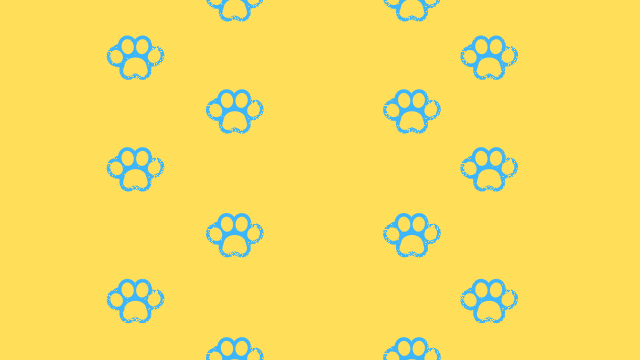
Give the GLSL for this pattern, as a WebGL 1 fragment shader.

```glsl
precision highp float;

uniform vec2 u_resolution;

const float CANVAS_HEIGHT = 432.0; // design units per canvas height
const float STROKE = 4.4;
const vec3 YELLOW = vec3(1.0, 0.87, 0.35);
const vec3 BLUE = vec3(0.24, 0.71, 0.98);

float hash(vec2 p) {
  p = fract(p * vec2(0.1031, 0.1137));
  p += dot(p, p.yx + 33.3);
  return fract((p.x + p.y) * p.x * 7.13);
}

float noise(vec2 p) {
  vec2 cell = floor(p);
  vec2 f = fract(p);
  f = f * f * (3.0 - 2.0 * f);
  float low = mix(hash(cell), hash(cell + vec2(1.0, 0.0)), f.x);
  float high = mix(hash(cell + vec2(0.0, 1.0)), hash(cell + 1.0), f.x);
  return mix(low, high, f.y);
}

float smoothMin(float a, float b, float k) {
  float h = max(k - abs(a - b), 0.0) / k;
  return min(a, b) - h * h * k * 0.25;
}

// Approximate signed distance to a tilted ellipse
float ellipse(vec2 p, vec2 center, vec2 radii, float tilt) {
  float c = cos(tilt);
  float s = sin(tilt);
  p -= center;
  p = vec2(c * p.x + s * p.y, c * p.y - s * p.x);
  float k = length(p / radii);
  return k * (k - 1.0) / max(length(p / (radii * radii)), 0.001);
}

// Domed pad with two lower lobes
float padDistance(vec2 p) {
  float dome = ellipse(p, vec2(0.0, -8.5), vec2(12.8, 9.5), 0.0);
  float lobes = length(vec2(abs(p.x) - 8.5, p.y + 15.2)) - 6.2;
  return smoothMin(dome, lobes, 4.0);
}

// Flecks rubbed out of the ink, densest on the side toes and pad edge
float wearMask(vec2 p, float pixel) {
  float sides = smoothstep(13.0, 29.0, abs(p.x + 2.0));
  float base = smoothstep(-6.0, -20.0, p.y) * 0.65;
  float patches = noise(p * 0.17 + 11.0);
  float amount = max(sides, base) * (0.35 + 0.65 * patches);
  float grain = 0.65 * noise(p * 0.75 + 40.0) + 0.35 * noise(p * 1.6 + 7.0);
  float soft = 0.06 + 0.05 * pixel;
  float level = 0.86 - 0.42 * amount;
  return smoothstep(level - soft, level + soft, grain);
}

// Ink coverage of one outlined paw
float paw(vec2 p, float pixel) {
  float innerLeft = ellipse(p, vec2(-9.3, 14.0), vec2(7.3, 9.0), 0.15);
  float innerRight = ellipse(p, vec2(8.2, 14.0), vec2(7.3, 9.0), -0.15);
  float outerLeft = ellipse(p, vec2(-22.6, 2.0), vec2(7.3, 8.3), 0.5);
  float outerRight = ellipse(p, vec2(22.6, 2.6), vec2(7.3, 8.3), -0.6);
  float pad = padDistance(p);

  float toes = min(min(innerLeft, innerRight), min(outerLeft, outerRight));
  float hole = min(toes, pad);
  float body = smoothMin(toes, pad, 3.0) - STROKE;
  float spur = ellipse(p, vec2(-21.5, 14.5), vec2(4.5, 2.3), 0.2);
  body = min(body, spur);

  float ink = clamp(0.5 - max(body, -hole) / pixel, 0.0, 1.0);
  return ink * (1.0 - wearMask(p, pixel));
}

// Signed offset to the nearest of four positions
float nearestOffset(float x, vec4 positions) {
  float best = x - positions[0];
  for (int i = 1; i < 4; i++) {
    float offset = x - positions[i];
    if (abs(offset) < abs(best)) best = offset;
  }
  return best;
}

void main() {
  float pixel = CANVAS_HEIGHT / u_resolution.y;
  vec2 p = (gl_FragCoord.xy - 0.5 * u_resolution) * pixel;

  // Two outer and two inner columns with staggered rows
  vec4 columns = vec4(-221.5, -102.3, 110.3, 203.0);
  vec4 outerRows = vec4(146.0, 12.0, -146.0, -304.0);
  vec4 innerRows = vec4(216.0, 81.5, -67.0, -216.0);
  float x = nearestOffset(p.x, columns);
  float columnX = p.x - x;
  bool isInner = abs(columnX) < 150.0;
  float y = nearestOffset(p.y, isInner ? innerRows : outerRows);

  float ink = paw(vec2(x, y), pixel);
  gl_FragColor = vec4(mix(YELLOW, BLUE, ink), 1.0);
}
```
